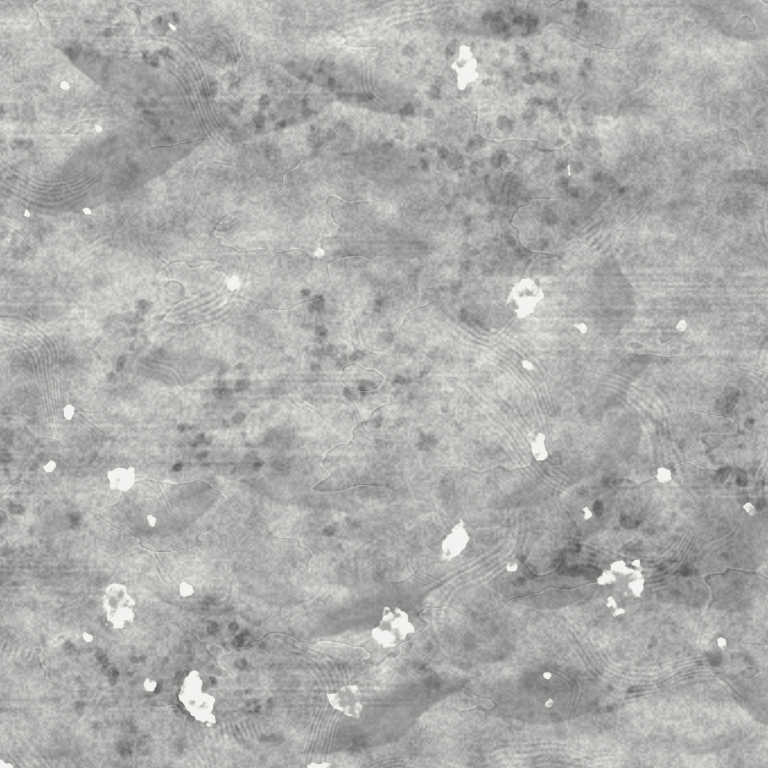
Write a WebGL 1 fragment shader that draws this texture.

```glsl
precision highp float;
uniform vec2 u_resolution;

float hash(vec2 p) {
  vec3 q = fract(p.xyx * vec3(0.1031, 0.103, 0.0973));
  q += dot(q, q.yzx + 33.33);
  return fract((q.x + q.y) * q.z);
}

vec2 hash2(vec2 p) { return vec2(hash(p + 11.3), hash(p + 47.9)); }

float noise(vec2 p) {
  vec2 i = floor(p), f = fract(p);
  f = f * f * (3.0 - 2.0 * f);
  return mix(mix(hash(i), hash(i + vec2(1, 0)), f.x),
             mix(hash(i + vec2(0, 1)), hash(i + vec2(1, 1)), f.x), f.y);
}

float fbm(vec2 p) {
  float sum = 0.0, amp = 0.53;
  for (int i = 0; i < 4; i++) {
    sum += amp * noise(p);
    p = mat2(1.6, 1.2, -1.2, 1.6) * p + 7.7;
    amp *= 0.5;
  }
  return sum;
}

vec2 rotate(vec2 p, float a) {
  return vec2(cos(a) * p.x + sin(a) * p.y, cos(a) * p.y - sin(a) * p.x);
}

// Signed height of a pointed leaf, negative inside
float leaf(vec2 p, float len, float wid) {
  return abs(p.y) - wid * (1.0 - p.x * p.x / (len * len));
}

// Upright grain on the right side, level grain elsewhere
float grainAngle(vec2 c) {
  return 1.5 * smoothstep(0.68, 0.78, c.x) * smoothstep(0.2, 0.4, c.y) * smoothstep(0.9, 0.75, c.y);
}

// Dark torn leaves with one crisp and one faded flank
float darkLeaves(vec2 uv, vec2 grid, float size) {
  vec2 warped = uv + 0.035 * (vec2(fbm(uv * 14.0), fbm(uv * 14.0 + 31.0)) - 0.5);
  float shade = 0.0;
  for (int y = -1; y <= 1; y++) for (int x = -1; x <= 1; x++) {
    vec2 id = floor(uv * grid) + vec2(x, y);
    vec2 r = hash2(id + grid), s = hash2(id + grid + 90.0);
    vec2 c = (id + 0.2 + 0.6 * r) / grid;
    vec2 p = rotate(warped - c, grainAngle(c) + (s.x - 0.5) * 1.1);
    float d = leaf(p, size * (0.55 + 0.45 * s.y), size * (0.13 + 0.2 * r.y));
    float soft = p.y < 0.0 ? 0.003 : 0.012;
    float body = smoothstep(soft, -soft, d) * (0.75 + 0.5 * noise(p * vec2(25, 130)));
    shade = max(shade, body * step(s.x * 7.0 - floor(s.x * 7.0), 0.55) * (0.45 + 0.55 * r.x));
  }
  return shade;
}

// Curved bundles of fine strands; some carry cross rungs instead
float fibres(vec2 uv, vec2 grid, float size) {
  float relief = 0.0;
  for (int y = -1; y <= 1; y++) for (int x = -1; x <= 1; x++) {
    vec2 id = floor(uv * grid) + vec2(x, y);
    vec2 r = hash2(id + grid + 200.0), s = hash2(id + grid + 300.0);
    vec2 c = (id + r) / grid;
    vec2 p = rotate(uv - c, grainAngle(c) + (s.x - 0.5) * 2.4);
    p.y += (r.x - 0.5) * 0.6 * size * sin(p.x * 3.5 / size + 6.0 * r.y);
    float rung = step(0.75, s.y);
    float d = leaf(p, size * mix(1.0, 0.45, rung), size * mix(0.24, 0.12, rung));
    float across = mix(p.y * (1.0 + 3.0 * p.x), p.x + 0.3 * p.y, rung);
    float strand = sin(across * mix(950.0, 620.0, s.x) + 7.0 * noise(uv * 35.0));
    strand *= 0.3 + noise(p * vec2(40, 160));
    relief += strand * smoothstep(0.004, -0.012, d) * step(r.x, 0.55) * (1.0 + 0.7 * rung);
  }
  return relief;
}

// Scattered ragged grains, used for both dark specks and white flecks
float grains(vec2 uv, float grid, float radius, float share, float ragged, float soft) {
  float cover = 0.0;
  float edge = fbm(uv * 0.9 / radius + grid) - 0.5;
  for (int y = -1; y <= 1; y++) for (int x = -1; x <= 1; x++) {
    vec2 id = floor(uv * grid) + vec2(x, y);
    vec2 r = hash2(id + grid * 3.0), s = hash2(id + grid * 5.0);
    vec2 p = rotate(uv - (id + r) / grid, s.x * 6.28) * vec2(1.0, 1.0 + 0.7 * r.x);
    float d = length(p) - radius * (0.45 + 0.55 * r.y) + ragged * radius * edge;
    cover = max(cover, smoothstep(soft, -soft, d) * step(s.y, share));
  }
  return cover;
}

void main() {
  vec2 uv = gl_FragCoord.xy / min(u_resolution.x, u_resolution.y);

  // Cloudy ground, mottling and fine grit
  float mottle = fbm(uv * vec2(24, 30));
  float tone = 0.705 + 0.22 * (fbm(uv * vec2(4, 8) + 3.0) - 0.5) + 0.27 * (mottle - 0.5);
  tone += 0.08 * (noise(uv * 170.0) - 0.5) + 0.11 * (noise(uv * 340.0 + 9.0) - 0.5);

  // Dark leaves and clustered specks
  float leaves = max(darkLeaves(uv, vec2(3.5, 6), 0.15), 0.8 * darkLeaves(uv, vec2(7, 11), 0.08));
  tone = mix(tone, 0.53 + 0.4 * (tone - 0.68), 0.75 * leaves);
  float cluster = smoothstep(0.42, 0.68, fbm(uv * 7.0 + 50.0));
  tone -= 0.13 * cluster * grains(uv, 34.0, 0.013, 0.6, 1.4, 0.004);
  tone -= 0.09 * cluster * grains(uv, 61.0, 0.007, 0.5, 1.0, 0.003);

  // Fibre bundles and long level strands
  tone += 0.04 * fibres(uv, vec2(5, 6), 0.13) + 0.045 * fibres(uv, vec2(11, 12), 0.055);
  float band = smoothstep(0.66, 0.76, noise(uv * vec2(2.5, 22) + 5.0));
  tone += 0.09 * band * (noise(uv * vec2(7, 260)) - 0.5);

  // Embossed wrinkles: a light rim beside a dark one
  vec2 fold = uv + 0.03 * vec2(fbm(uv * 9.0), fbm(uv * 9.0 + 20.0));
  float crease = (fbm(fold * vec2(8, 14) + 70.0) - 0.5) / 0.012;
  float creased = smoothstep(0.45, 0.7, noise(uv * 13.0 + 8.0));
  tone += 0.16 * creased * crease * exp(-crease * crease);

  // White flecks with faint inner shading
  float flecks = max(grains(uv, 8.0, 0.03, 0.15, 2.2, 0.002), grains(uv, 17.0, 0.009, 0.1, 1.5, 0.0015));
  float white = 0.95 - 0.28 * smoothstep(0.52, 0.75, fbm(uv * 60.0 + 4.0));
  tone = mix(tone, white, flecks);

  gl_FragColor = vec4(clamp(tone, 0.36, 0.98) * vec3(1.0, 1.0, 0.989), 1.0);
}
```
